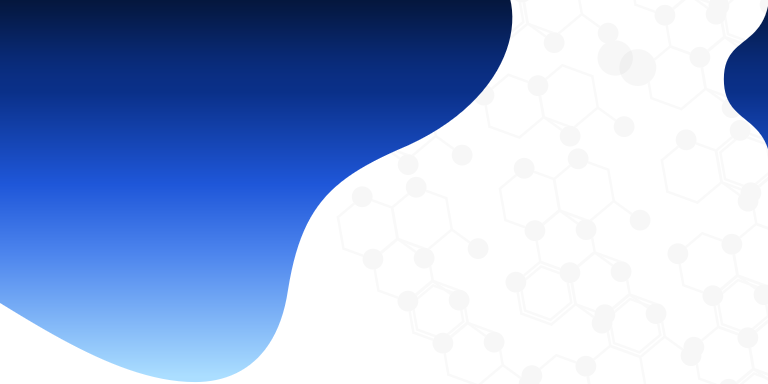
Give the GLSL for this background, as a WebGL 2 fragment shader.

```glsl
#version 300 es
precision highp float;

uniform vec2 u_resolution;
out vec4 outColor;

const int CURVE_STEPS = 24;
const float HEX_RADIUS = 0.083;
const float HEX_TILT = 0.174;
const float BOND_WIDTH = 0.0032;
const float ATOM_RADIUS = 0.027;

float hash(vec2 p) {
    return fract(sin(dot(p, vec2(127.1, 311.7))) * 43758.5453);
}

vec2 polar(float radius, float angle) {
    return radius * vec2(cos(angle), sin(angle));
}

float coverage(float dist, float pixel) {
    return clamp(0.5 - dist / pixel, 0.0, 1.0);
}

float segment(vec2 p, vec2 a, vec2 b) {
    vec2 ab = b - a;
    return length(p - a - ab * clamp(dot(p - a, ab) / dot(ab, ab), 0.0, 1.0));
}

float hexagon(vec2 p, float radius) {
    float c = cos(HEX_TILT), s = sin(HEX_TILT);
    vec2 q = abs(vec2(c * p.x + s * p.y, c * p.y - s * p.x));
    return max(q.x, dot(q, vec2(0.5, 0.866))) - radius * 0.866;
}

vec2 bezier(vec2 a, vec2 b, vec2 c, vec2 d, float t) {
    float u = 1.0 - t;
    return u * u * u * a + 3.0 * u * u * t * b + 3.0 * u * t * t * c + t * t * t * d;
}

// x: distance to the curve, y: sign flipped by each crossing to the right
vec2 curve(vec2 p, vec2 a, vec2 b, vec2 c, vec2 d) {
    vec2 result = vec2(1e3, 1.0);
    vec2 from = a;
    for (int i = 1; i <= CURVE_STEPS; i++) {
        vec2 to = bezier(a, b, c, d, float(i) / float(CURVE_STEPS));
        result.x = min(result.x, segment(p, from, to));
        if ((from.y > p.y) != (to.y > p.y)) {
            float crossing = mix(from.x, to.x, (p.y - from.y) / (to.y - from.y));
            if (p.x < crossing) result.y = -result.y;
        }
        from = to;
    }
    return result;
}

vec2 join(vec2 a, vec2 b) {
    return vec2(min(a.x, b.x), a.y * b.y);
}

// Large wave on the left
float leftWave(vec2 p) {
    vec2 shoulder = vec2(1.034, 0.609), waist = vec2(0.750, 0.245), foot = vec2(0.508, 0.005);
    vec2 w = curve(p, vec2(1.328, 1.005), vec2(1.359, 0.883), vec2(1.276, 0.708), shoulder);
    w = join(w, curve(p, shoulder, vec2(0.859, 0.531), vec2(0.784, 0.458), waist));
    w = join(w, curve(p, waist, vec2(0.724, 0.068), vec2(0.620, 0.005), foot));
    w = join(w, curve(p, foot, vec2(0.339, 0.005), vec2(0.156, 0.115), vec2(-0.008, 0.216)));
    return w.x * w.y;
}

// Small bulge on the right, closed beyond the border
float rightBulge(vec2 p) {
    vec2 top = vec2(2.0, 0.984), tip = vec2(1.885, 0.794), bottom = vec2(2.0, 0.612);
    vec2 w = curve(p, top, vec2(1.977, 0.878), vec2(1.885, 0.901), tip);
    w = join(w, curve(p, tip, vec2(1.885, 0.688), vec2(1.971, 0.701), bottom));
    w = join(w, curve(p, bottom, vec2(2.34, 0.505), vec2(2.34, 1.104), top));
    return w.x * w.y;
}

vec3 waveColor(float depth) {
    vec3 color = mix(vec3(0.012, 0.065, 0.17), vec3(0.04, 0.19, 0.54), smoothstep(-0.1, 0.26, depth));
    color = mix(color, vec3(0.12, 0.34, 0.85), clamp((depth - 0.24) / 0.24, 0.0, 1.0));
    color = mix(color, vec3(0.30, 0.52, 0.93), clamp((depth - 0.48) / 0.18, 0.0, 1.0));
    return mix(color, vec3(0.67, 0.87, 1.0), clamp((depth - 0.66) / 0.32, 0.0, 1.0));
}

bool hasRing(vec2 cell) {
    if (cell.x < 0.0) return false;
    if (mod(cell.y, 2.0) > 0.5) return hash(cell) < 0.25;
    return mod(cell.x - cell.y, 3.0) < 1.5;
}

// Tilted honeycomb of rings, each with a corner atom and a bonded atom
float molecules(vec2 p, float pixel) {
    mat2 lattice = mat2(0.1406, 0.0247, 0.0911, -0.1094);
    vec2 origin = vec2(0.958, 0.406);
    vec2 home = round(inverse(lattice) * (p - origin));
    float ink = 0.0;
    for (int j = -2; j <= 2; j++) {
        for (int i = -2; i <= 2; i++) {
            vec2 cell = home + vec2(i, j);
            if (!hasRing(cell)) continue;
            vec2 q = p - origin - lattice * cell;
            vec2 outer = polar(2.0 * HEX_RADIUS, -0.49);
            vec2 corner = polar(HEX_RADIUS, cell.y == 0.0 ? 1.75 : 2.79);
            float bonds = min(abs(hexagon(q, HEX_RADIUS)), segment(q, polar(HEX_RADIUS, -0.35), outer));
            if (hash(cell + 7.0) < 0.3) bonds = min(bonds, abs(hexagon(q, HEX_RADIUS * 0.85)));
            float atoms = min(length(q - outer), length(q - corner)) - ATOM_RADIUS;
            ink = max(ink, 0.025 * coverage(bonds - BOND_WIDTH, pixel));
            ink = max(ink, 0.032 * coverage(atoms, pixel));
        }
    }
    return ink;
}

void main() {
    vec2 p = gl_FragCoord.xy / u_resolution * vec2(2.0, 1.0);
    float pixel = 1.0 / u_resolution.y;

    // Pale chemistry backdrop with a pair of large atoms
    float pair = coverage(length(p - vec2(1.602, 0.849)) - 0.046, pixel)
               + coverage(length(p - vec2(1.661, 0.824)) - 0.048, pixel);
    vec3 color = vec3(1.0 - max(molecules(p, pixel), 0.03 * pair));

    // Blue waves
    float wave = min(leftWave(p), rightBulge(p));
    color = mix(color, waveColor(1.0 - p.y), coverage(wave, pixel));
    outColor = vec4(color, 1.0);
}
```
